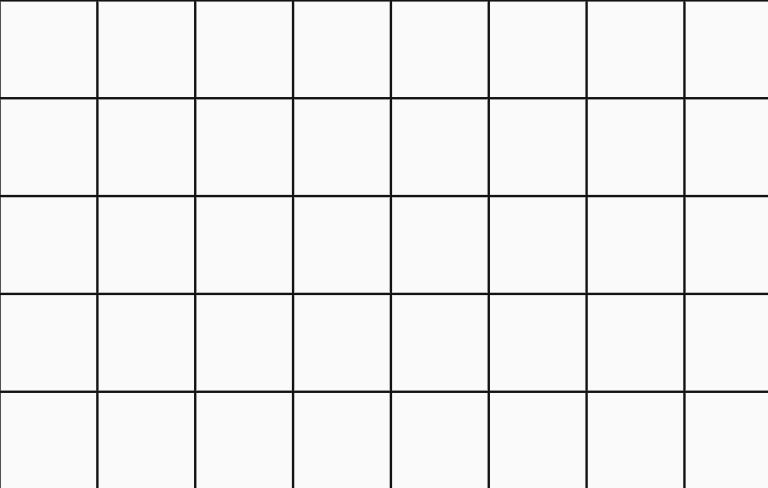
Reproduce this pattern procedurally as a Shadertoy shader.

```glsl
// Plain square grid: thin near-black rules on an off-white ground.
// Each axis is folded to the distance from its nearest rule, and the
// rules are drawn with pixel-wide edge smoothing.

// Distance to the nearest rule on each axis, in canvas widths.
vec2 ruleDistance(vec2 p, float cell) {
    return abs(fract(p / cell + 0.5) - 0.5) * cell;
}

void mainImage(out vec4 fragColor, in vec2 fragCoord) {
    float pixel = 1.0 / iResolution.x;

    // Measure from the upper left corner, in canvas widths.
    vec2 p = vec2(fragCoord.x, iResolution.y - fragCoord.y) * pixel;

    // Cells are square; the first rules lie along the left and top edges.
    vec2 d = ruleDistance(p - vec2(-0.0006, 0.0005), 0.1274);

    // Coverage of the rules, smoothed over one pixel.
    vec2 coverage = clamp((0.00155 - d) / pixel + 0.5, 0.0, 1.0);
    float ink = max(coverage.x, coverage.y);

    vec3 paper = vec3(0.98);
    vec3 rule = vec3(0.07);
    fragColor = vec4(mix(paper, rule, ink), 1.0);
}
```
